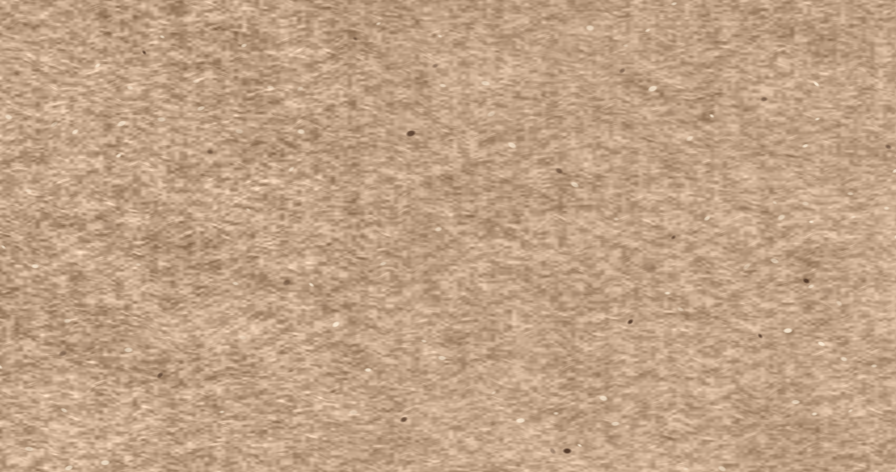
This texture is drawn by a Shadertoy shader. Its source:

```glsl
#define PAPER vec3(0.760, 0.640, 0.530)
#define SPECK_COLOR vec3(0.28, 0.18, 0.12)
#define STAIN_COLOR vec3(0.54, 0.42, 0.32)
#define FLECK_COLOR vec3(1.0, 0.94, 0.85)
#define GRAIN 0.18
#define STREAK 0.15
#define MOTTLE 0.085
#define CLOUD 0.055
#define STRAND 0.15
#define WARP 0.014

float hash(vec2 p) {
    return fract(sin(dot(p, vec2(127.1, 311.7))) * 43758.5453);
}

// Smooth value noise, centred on zero
float noise(vec2 p) {
    vec2 i = floor(p), f = fract(p);
    f = f * f * (3.0 - 2.0 * f);
    float low = mix(hash(i), hash(i + vec2(1, 0)), f.x);
    float high = mix(hash(i + vec2(0, 1)), hash(i + vec2(1, 1)), f.x);
    return mix(low, high, f.y) - 0.5;
}

// Coverage by randomly placed, tilted ellipses, at most one per cell
float scatter(vec2 p, float cell, float chance, vec2 radius, float tilt, float soft, float seed) {
    float cover = 0.0;
    vec2 home = floor(p / cell);
    for (int y = -1; y <= 1; y++)
    for (int x = -1; x <= 1; x++) {
        vec2 id = home + vec2(x, y);
        vec2 key = id + seed;
        if (hash(key) > chance) continue;
        vec2 center = (id + vec2(hash(key + 17.3), hash(key + 41.9))) * cell;
        float angle = (hash(key + 63.1) - 0.5) * tilt;
        float c = cos(angle), s = sin(angle);
        vec2 q = mat2(c, -s, s, c) * (p - center);
        vec2 size = radius * mix(0.5, 1.3, hash(key + 88.7));
        float d = (length(q / size) - 1.0) * size.y;
        float strength = mix(0.4, 1.0, hash(key + 29.5));
        cover = max(cover, strength * (1.0 - smoothstep(-soft, soft, d)));
    }
    return cover;
}

void mainImage(out vec4 fragColor, in vec2 fragCoord) {
    vec2 p = fragCoord / iResolution.y;
    float edge = max(0.0015, 0.6 / iResolution.y);

    // Bend the fibre direction slightly
    vec2 q = p;
    q.y += WARP * noise(p * vec2(5.0, 7.0)) + 0.008 * noise(p * 23.0 + 7.0);
    float rough = mix(1.14, 0.95, smoothstep(0.5, 1.0, p.x));

    // Pressed pulp, from fine grain to broad clouds
    float tone = GRAIN * noise(q * vec2(112.0, 196.0) + 3.0);
    tone += STREAK * noise(q * vec2(52.0, 135.0) + 31.0);
    tone += MOTTLE * noise(q * vec2(24.0, 52.0) + 57.0);
    tone *= rough;
    tone += CLOUD * noise(p * vec2(8.0, 13.0) + 83.0);
    tone += CLOUD * noise(p * vec2(1.8, 2.6) + 11.0);

    // Raised strands with a shadow below each
    vec2 strandSize = vec2(0.013, 0.0021);
    float lit = scatter(q, 0.034, 0.5, strandSize, 0.8, edge, 5.0);
    float shade = scatter(q + vec2(-0.002, 0.006), 0.034, 0.5, strandSize, 0.8, edge, 5.0);
    float dark = scatter(q, 0.036, 0.5, vec2(0.012, 0.002), 0.9, edge, 140.0);
    tone += STRAND * (rough - 0.4) * (lit - 0.6 * shade - 0.6 * dark);

    vec3 color = PAPER + tone;

    // Soft stains, dark specks and pale flecks
    float stain = scatter(q, 0.13, 0.35, vec2(0.011, 0.008), 2.5, 0.005, 210.0);
    float speck = scatter(p, 0.12, 0.16, vec2(0.007, 0.0046), 2.0, 0.0025, 320.0);
    float fleck = scatter(q, 0.07, 0.25, vec2(0.007, 0.004), 1.2, 0.002, 430.0);
    color = mix(color, STAIN_COLOR, 0.45 * stain);
    color = mix(color, SPECK_COLOR, 0.9 * speck);
    color = mix(color, FLECK_COLOR, 0.9 * fleck);

    fragColor = vec4(clamp(color, 0.0, 1.0), 1.0);
}
```
